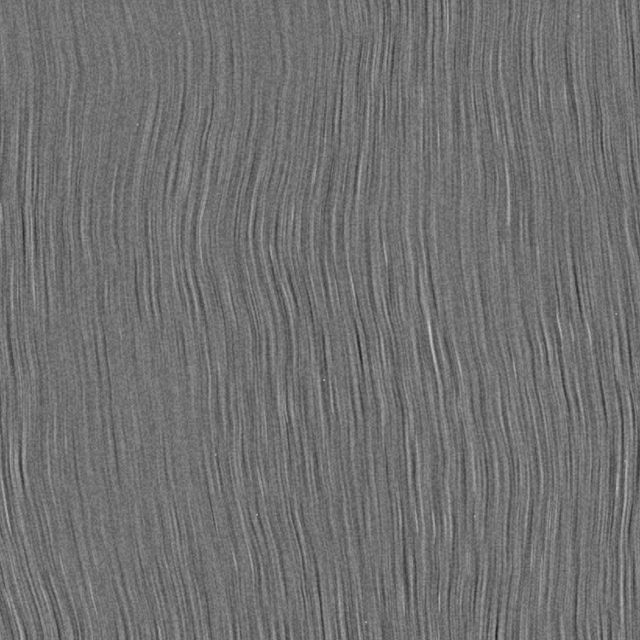
Write a three.js fragment shader that draws this texture.

```glsl
// Grey fibrous surface: fine, mostly upright strands that bend in slow waves.
// Stretched gradient noise is drawn in warped coordinates, its relief varied
// by a broad mask, then thin cracks, pale streaks, grain and flecks are added.

#define BASE_GREY 0.443
#define STRAND_COUNT 150.0
#define STRAND_STRETCH 11.0
#define STRAND_CONTRAST 0.066
#define FIBRE_CONTRAST 0.046
#define BUNDLE_CONTRAST 0.026
#define LEAN 0.06
#define BEND 0.030
#define WOBBLE 0.0024
#define GRAIN 0.056
#define FLECK_GRID 13.0
#define FLECK_RADIUS 0.0026

varying vec2 vUv;

float hash(vec2 p) {
  vec3 q = fract(vec3(p.xyx) * 0.1031);
  q += dot(q, q.yzx + 33.33);
  return fract((q.x + q.y) * q.z);
}

// Smooth value noise from -1 to 1.
float noise(vec2 p) {
  vec2 cell = floor(p);
  vec2 f = fract(p);
  f = f * f * (3.0 - 2.0 * f);
  float low = mix(hash(cell), hash(cell + vec2(1.0, 0.0)), f.x);
  float high = mix(hash(cell + vec2(0.0, 1.0)), hash(cell + 1.0), f.x);
  return 2.0 * mix(low, high, f.y) - 1.0;
}

// One row of gradient noise across the strands.
float strandRow(vec2 cell, float x) {
  float left = (2.0 * hash(cell) - 1.0) * x;
  float right = (2.0 * hash(cell + vec2(1.0, 0.0)) - 1.0) * (x - 1.0);
  return 4.0 * mix(left, right, x * x * (3.0 - 2.0 * x));
}

// Evenly spaced strands without broad tone; rows blend along the length.
float strands(vec2 p, float count, float stretch, float seed) {
  p = p * vec2(count, stretch) + seed;
  vec2 cell = floor(p);
  vec2 f = fract(p);
  float blend = f.y * f.y * (3.0 - 2.0 * f.y);
  return mix(strandRow(cell, f.x), strandRow(cell + vec2(0.0, 1.0), f.x), blend);
}

// Sideways shift: a lean, broad bends and ever finer wobbles.
vec2 warp(vec2 p) {
  float shift = LEAN * p.y;
  shift += BEND * noise(p * vec2(2.3, 3.2) + 17.0);
  shift += BEND * 0.25 * noise(p * vec2(5.0, 8.0) + 41.0);
  vec2 scale = vec2(13.0, 17.0);
  float amount = WOBBLE;
  for (int i = 0; i < 2; i++) {
    shift += amount * noise(p * scale + 73.0);
    scale *= 2.1;
    amount *= 0.42;
  }
  return vec2(p.x + shift, p.y);
}

// Patches of strong and weak relief, drawn out along the strands.
float reliefMask(vec2 p) {
  float patches = 0.65 * noise(p * vec2(4.5, 3.2) + 5.0)
                + 0.45 * noise(p * vec2(13.0, 6.0) + 29.0);
  return mix(0.5, 1.35, smoothstep(-0.6, 0.55, patches));
}

// Sparse pale dots, one at most in each grid cell.
float flecks(vec2 p) {
  vec2 cell = floor(p * FLECK_GRID);
  vec2 centre = 0.2 + 0.6 * vec2(hash(cell + 7.0), hash(cell + 19.0));
  float away = length(fract(p * FLECK_GRID) - centre) / FLECK_GRID;
  float present = step(0.93, hash(cell + 53.0));
  return present * (1.0 - smoothstep(0.3 * FLECK_RADIUS, FLECK_RADIUS, away));
}

void main() {
  vec2 p = warp(vUv);

  // Strands, the finer fibres in them and the wider bundles they form.
  float shade = STRAND_CONTRAST * strands(p, STRAND_COUNT, STRAND_STRETCH, 11.0);
  shade += FIBRE_CONTRAST * strands(p, STRAND_COUNT * 1.75, STRAND_STRETCH * 1.4, 37.0);
  shade += BUNDLE_CONTRAST * strands(p, STRAND_COUNT * 0.5, STRAND_STRETCH * 0.7, 59.0);

  // Narrow dark cracks and short pale streaks.
  float crack = strands(p, STRAND_COUNT * 0.9, STRAND_STRETCH, 61.0);
  float streak = strands(p, STRAND_COUNT * 0.8, STRAND_STRETCH * 1.5, 97.0);
  shade -= 0.05 * smoothstep(0.5, 1.2, crack);
  shade += 0.11 * smoothstep(0.9, 1.6, streak);

  // Broad tone, fine grain and flecks.
  float broad = 0.008 * noise(p * vec2(9.0, 3.0) + 83.0);
  float grain = GRAIN * noise(vUv * vec2(410.0, 370.0) + 131.0);
  float grey = BASE_GREY + reliefMask(p) * shade + broad + grain;
  grey = mix(grey, 0.70, 0.8 * flecks(vUv));

  gl_FragColor = vec4(vec3(grey), 1.0);
}
```
